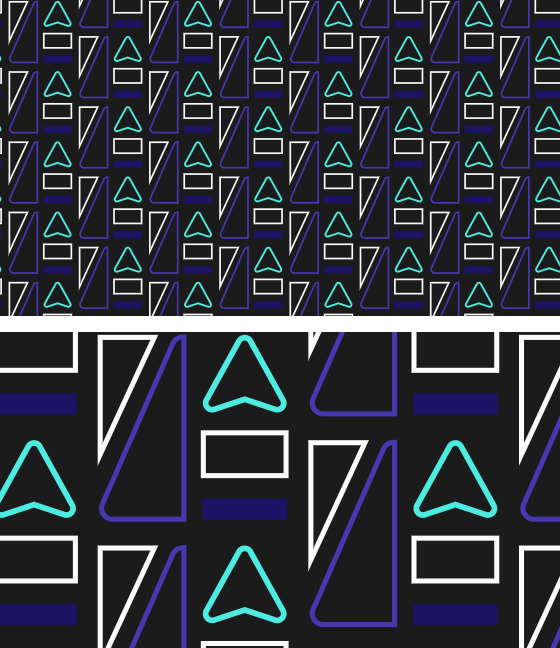
Top, the full canvas; bottom, a detail of the centre.
A Shadertoy shader for this pattern:

```glsl
// Half-drop pattern of outlined wedges, arrowheads and bars on charcoal.

// Signed distance to a four-cornered polygon, convex or not
float quadDistance(vec2 p, vec2 corners[4]) {
    float nearest = 1e9, side = 1.0;
    for (int i = 0; i < 4; i++) {
        vec2 a = corners[i], b = corners[(i + 3) % 4];
        vec2 edge = b - a, rel = p - a;
        vec2 gap = rel - edge * clamp(dot(rel, edge) / dot(edge, edge), 0.0, 1.0);
        nearest = min(nearest, dot(gap, gap));
        bvec3 crossing = bvec3(p.y >= a.y, p.y < b.y, edge.x * rel.y > edge.y * rel.x);
        if (all(crossing) || all(not(crossing))) side = -side;
    }
    return side * sqrt(nearest);
}

float boxDistance(vec2 p, vec2 center, vec2 halfSize) {
    vec2 q = abs(p - center) - halfSize;
    return length(max(q, 0.0)) + min(max(q.x, q.y), 0.0);
}

// Stroke lying just inside the outer edge, which keeps corners sharp
float innerStroke(float d, float width) {
    return max(d, -d - width);
}

void paint(inout vec3 color, vec3 ink, float d, float pixel) {
    color = mix(color, ink, clamp(0.5 - d / pixel, 0.0, 1.0));
}

void mainImage(out vec4 fragColor, in vec2 fragCoord) {
    // Each tile is 96 units square; the canvas is 4.5 tiles high, y runs down
    float pixel = 432.0 / iResolution.y;
    vec2 p = vec2(fragCoord.x, iResolution.y - fragCoord.y) * pixel;

    // Odd columns drop by half a tile
    float column = floor((p.x - 8.0) / 96.0);
    p.x -= column * 96.0;
    p.y = mod(p.y - 48.0 * mod(column, 2.0), 96.0);

    vec3 white = vec3(0.99);
    vec3 color = vec3(0.105);

    // Purple wedge: rounded on the left, cut square on the right
    float wedge = quadDistance(p, vec2[4](vec2(50.5, 7.3), vec2(70.0, 7.3),
                                          vec2(70.0, 80.3), vec2(18.5, 80.3))) - 5.0;
    wedge = max(wedge, p.x - 51.0);
    paint(color, vec3(0.28, 0.22, 0.70), abs(wedge) - 1.15, pixel);

    // White pointed triangle
    float triangle = quadDistance(p, vec2[4](vec2(11.7, 1.3), vec2(25.0, 1.3),
                                             vec2(39.3, 1.3), vec2(11.7, 61.0)));
    paint(color, white, innerStroke(triangle, 2.3), pixel);

    // Cyan arrowhead with rounded tips
    float arrow = quadDistance(p, vec2[4](vec2(78.7, 5.6), vec2(93.5, 32.4),
                                          vec2(78.7, 27.5), vec2(63.9, 32.4))) - 3.0;
    paint(color, vec3(0.30, 0.93, 0.88), abs(arrow) - 1.3, pixel);

    // White frame and the dark blue bar below it
    float frame = boxDistance(p, vec2(78.7, 55.7), vec2(20.0, 10.9));
    paint(color, white, innerStroke(frame, 2.3), pixel);
    float bar = boxDistance(p, vec2(78.7, 80.8), vec2(18.7, 4.2)) - 0.6;
    paint(color, vec3(0.11, 0.07, 0.40), bar, pixel);

    fragColor = vec4(color, 1.0);
}
```
